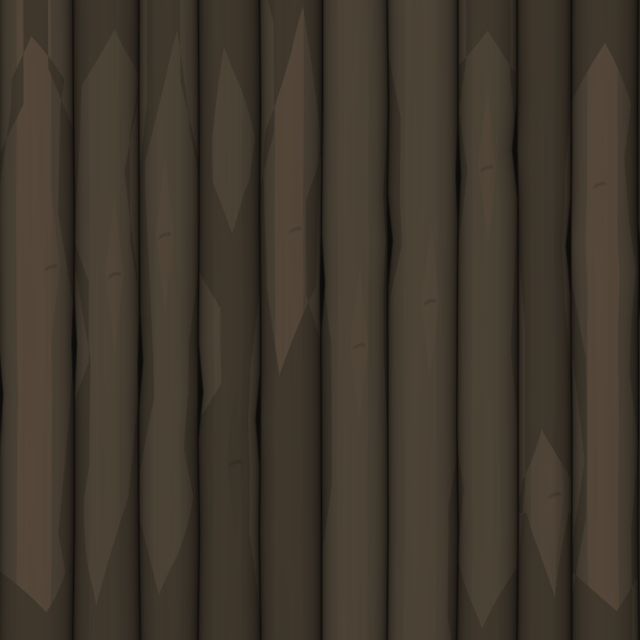
Reproduce this texture procedurally as a Shadertoy shader.

```glsl
// A palisade of ten upright timber logs with partly peeled bark.
// Uneven edges split the canvas into logs; angular patches of bare wood,
// side slivers, faceted shading, knots and dark grooves are layered on each.

const float TAU = 6.28319;

float hash(vec2 p) {
    return fract(sin(dot(p, vec2(127.1, 311.7))) * 43758.5);
}

// One-dimensional noise with straight segments, for hewn outlines
float angular(float t, float seed) {
    float i = floor(t);
    return mix(hash(vec2(i, seed)), hash(vec2(i + 1.0, seed)), t - i);
}

float softNoise(vec2 p) {
    vec2 i = floor(p), f = fract(p);
    f = f * f * (3.0 - 2.0 * f);
    return mix(mix(hash(i), hash(i + vec2(1, 0)), f.x),
               mix(hash(i + vec2(0, 1)), hash(i + vec2(1, 1)), f.x), f.y);
}

// A pointed dent in the joint between two logs: 1 at its middle, 0 outside
float nick(float k, float y) {
    float middle = 0.25 + 0.55 * hash(vec2(k, 7.0));
    return max(0.0, 1.0 - abs(y - middle) / 0.075);
}

// Position of joint k at height y
float jointX(float k, float y) {
    float a = TAU * k / 10.0;
    float x = k / 10.0 + 0.0072 + 0.004 * sin(a - 0.48)
            + 0.0092 * sin(2.0 * a - 0.88) + 0.0037 * sin(3.0 * a - 0.25);
    float bend = angular(y * 6.0, k + 30.0) - 0.5;
    float side = hash(vec2(k, 8.0)) - 0.5;
    return x + 0.003 * bend + 0.011 * side * nick(k, y);
}

// Amount of bare wood, u running from 0 to 1 across log k
float bareWood(float k, float u, float y, float width, float px) {
    // Logs near the middle are stripped; a few others keep most of their bark
    float high = exp(-2.0 * (k - 3.4) * (k - 3.4));
    float low = exp(-4.0 * (k - 8.0) * (k - 8.0));
    float stripped = exp(-(k - 5.4) * (k - 5.4));
    float centre = 0.5 + 0.4 * high - 0.3 * low + 0.03 * (hash(vec2(k, 1.0)) - 0.5);
    float halfLength = 0.45 - 0.42 * high - 0.32 * low + 0.3 * stripped;

    // Main patch, tapering to a point at both ends
    float end = y > centre ? 2.0 : 3.0;
    float taper = 0.05 + 0.16 * hash(vec2(k, end));
    float open = min(1.0, (halfLength - abs(y - centre)) / taper);
    float tip = 0.3 + 0.4 * hash(vec2(k, end + 2.0));
    float left = 0.38 * angular(y * 6.0 + k * 0.37, k + 50.0) - 0.12 - 0.3 * stripped;
    float right = 1.1 - 0.34 * angular(y * 6.0 + k * 0.61, k + 70.0) + 0.3 * stripped;
    float d = min(u - mix(tip, left, open), mix(tip, right, open) - u) * width;
    float bare = smoothstep(-px, px, d);

    // Slivers along both sides swap bark and bare wood
    for (int j = 0; j < 2; j++) {
        float s = k + 20.0 * float(j);
        float across = j == 0 ? u : 1.0 - u;
        float span = 0.1 + 0.16 * hash(vec2(s, 11.0));
        float away = abs(y - hash(vec2(s, 12.0))) / span;
        float reach = (0.1 + 0.28 * hash(vec2(s, 13.0))) * min(1.0, 2.0 - 2.0 * away);
        reach *= 1.0 - 0.6 * stripped;
        float cover = smoothstep(-px, px, (reach - across) * width);
        bare = mix(bare, 1.0 - bare, cover);
    }
    return bare;
}

void mainImage(out vec4 fragColor, in vec2 fragCoord) {
    vec2 p = fragCoord / iResolution.xy;
    float px = 0.8 / iResolution.y;

    // Find the log under this point
    float k = -1.0;
    for (int i = 0; i <= 10; i++)
        if (p.x > jointX(float(i), p.y)) k = float(i);
    float x0 = jointX(k, p.y), x1 = jointX(k + 1.0, p.y);
    float width = x1 - x0;
    float u = (p.x - x0) / width;

    // Bark, bare wood, and a warm middle facet on some logs
    vec3 bark = vec3(0.250, 0.218, 0.174);
    vec3 wood = vec3(0.298, 0.262, 0.212);
    vec3 warm = vec3(0.330, 0.277, 0.226);
    float facet = smoothstep(-px, px, (u - 0.24) * width)
                * smoothstep(-px, px, (0.70 - u) * width);
    float warmth = smoothstep(0.45, 0.85, cos(TAU * k / 4.3));
    float bare = bareWood(k, u, p.y, width, px);
    vec3 color = mix(bark, mix(wood, warm, facet * warmth), bare);
    color *= 0.97 + 0.04 * facet;

    // Knot: a tall lozenge around a small curved scar
    vec2 q = vec2(p.x - x0 - width * mix(0.3, 0.7, hash(vec2(k, 15.0))),
                  p.y - mix(0.22, 0.78, hash(vec2(k, 16.0))));
    float lozenge = 0.014 * (1.0 - abs(q.y) / 0.12) - abs(q.x);
    vec3 knot = mix(bark * 0.95, warm, bare);
    color = mix(color, knot, 0.65 * smoothstep(-px, px, lozenge));
    float arc = abs(q.y - 0.3 * q.x + 25.0 * q.x * q.x);
    color *= 1.0 - 0.14 * smoothstep(0.005, 0.0, arc) * smoothstep(0.013, 0.006, abs(q.x));

    // Faint upright grain
    color *= 0.985 + 0.03 * softNoise(vec2(p.x * 190.0, p.y * 4.0 + k * 9.0));

    // Rounded sides, then the black joints that widen at the nicks
    float dl = p.x - x0, dr = x1 - p.x;
    color *= 1.0 - 0.50 * exp(-dl / 0.008) - 0.02 * exp(-dl / 0.03);
    color *= 1.0 - 0.55 * exp(-dr / 0.010) - 0.08 * exp(-dr / 0.03);
    float gap = min(dl - 0.004 * nick(k, p.y), dr - 0.003 * nick(k + 1.0, p.y));
    color = mix(vec3(0.055, 0.048, 0.04), color, smoothstep(-px, 0.0016 + px, gap));

    fragColor = vec4(color, 1.0);
}
```
